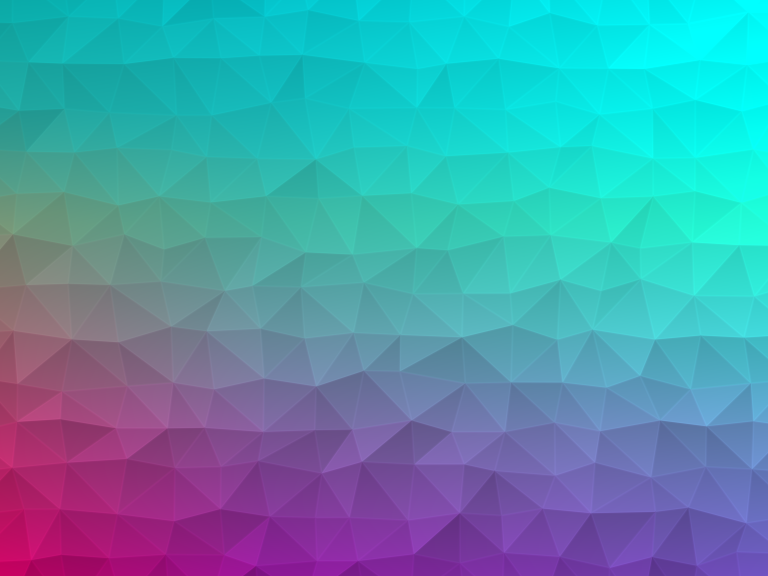
This background is drawn by a Shadertoy shader. Its source:

```glsl
const vec2 CELL = vec2(0.084, 0.0785);      // facet grid pitch, in canvas heights
const vec2 GRID_OFFSET = vec2(0.036, 0.028);
const vec2 JITTER = vec2(0.44, 0.36);       // vertex scatter, in cells
const float ROW_WAVE = 0.22;
const float RELIEF = 0.42;
const float FACET_CONTRAST = 0.34;
const float FACET_FADE = 0.15;              // brightening towards each lower side
const float FLATNESS = 0.55;                // share of one flat colour per facet
const float EDGE_WIDTH = 0.003;
const float EDGE_GLOW = 0.05;
const vec3 LIGHT_DIR = vec3(-0.45, 0.65, 0.62);

// Heights of the colour rows, and the place of their inner column
const float LOW = 0.25, MIDDLE = 0.42, HIGH = 0.62, UPPER = 0.80;
const float KNOT = 0.35;

// Colour rows: left, inner, right
const mat3 BOTTOM_ROW = mat3(0.75, 0.00, 0.36,  0.54, 0.08, 0.57,  0.40, 0.30, 0.70);
const mat3 LOW_ROW    = mat3(0.69, 0.19, 0.41,  0.49, 0.34, 0.60,  0.39, 0.56, 0.76);
const mat3 MIDDLE_ROW = mat3(0.60, 0.39, 0.43,  0.41, 0.56, 0.62,  0.25, 0.80, 0.82);
const mat3 HIGH_ROW   = mat3(0.46, 0.58, 0.46,  0.26, 0.69, 0.62,  0.12, 1.00, 0.85);
const mat3 UPPER_ROW  = mat3(0.14, 0.63, 0.60,  0.09, 0.72, 0.72,  0.00, 1.00, 0.97);
const mat3 TOP_ROW    = mat3(0.04, 0.68, 0.67,  0.02, 0.74, 0.77,  0.00, 1.00, 1.00);

vec2 hash2(vec2 p) {
    vec3 q = fract(p.xyx * vec3(0.1031, 0.1030, 0.0973));
    q += dot(q, q.yzx + 33.33);
    return fract((q.xx + q.yz) * q.zy);
}

float gradientNoise(vec2 p) {
    vec2 i = floor(p), f = fract(p);
    vec2 u = f * f * f * (f * (f * 6.0 - 15.0) + 10.0);
    vec2 e = vec2(0.0, 1.0);
    float a = dot(hash2(i) * 2.0 - 1.0, f);
    float b = dot(hash2(i + e.yx) * 2.0 - 1.0, f - e.yx);
    float c = dot(hash2(i + e.xy) * 2.0 - 1.0, f - e.xy);
    float d = dot(hash2(i + e.yy) * 2.0 - 1.0, f - e.yy);
    return mix(mix(a, b, u.x), mix(c, d, u.x), u.y);
}

float ramp(float a, float b, float x) {
    return clamp((x - a) / (b - a), 0.0, 1.0);
}

vec3 rowColour(mat3 row, float x) {
    return mix(mix(row[0], row[1], ramp(0.0, KNOT, x)), row[2], ramp(KNOT, 1.0, x));
}

vec3 backdrop(vec2 p, float aspect) {
    float x = p.x / aspect;
    vec3 c = mix(rowColour(BOTTOM_ROW, x), rowColour(LOW_ROW, x), ramp(0.0, LOW, p.y));
    c = mix(c, rowColour(MIDDLE_ROW, x), ramp(LOW, MIDDLE, p.y));
    c = mix(c, rowColour(HIGH_ROW, x), ramp(MIDDLE, HIGH, p.y));
    c = mix(c, rowColour(UPPER_ROW, x), ramp(HIGH, UPPER, p.y));
    return mix(c, rowColour(TOP_ROW, x), ramp(UPPER, 1.0, p.y));
}

// Scattered grid vertex, with its relief height in z
vec3 meshVertex(vec2 id) {
    vec2 shift = (hash2(id + 40.0) - 0.5) * JITTER;
    shift.y += ROW_WAVE * gradientNoise(id * vec2(0.23, 0.37) + 20.0);
    float height = (hash2(id + 90.0).x - 0.5) * RELIEF;
    return vec3((id + shift) * CELL + GRID_OFFSET, height * CELL.y);
}

// Signed distance to an edge, positive on its left
float edgeDistance(vec2 p, vec2 a, vec2 b) {
    vec2 e = normalize(b - a);
    return dot(p - a, vec2(-e.y, e.x));
}

// Colour weighted by coverage; corners run counterclockwise
vec4 facet(vec2 p, vec3 a, vec3 b, vec3 c, float aspect, float soft) {
    float inside = min(edgeDistance(p, a.xy, b.xy),
                   min(edgeDistance(p, b.xy, c.xy), edgeDistance(p, c.xy, a.xy)));
    float coverage = smoothstep(-soft, soft, inside);
    if (coverage <= 0.0) return vec4(0.0);
    vec3 normal = normalize(cross(b - a, c - a));
    vec2 centre = (a.xy + b.xy + c.xy) / 3.0;
    vec3 colour = backdrop(mix(p, centre, FLATNESS), aspect);
    vec3 light = normalize(LIGHT_DIR);
    float shade = FACET_CONTRAST * (dot(normal, light) - light.z);
    shade += FACET_FADE * (centre.y - p.y) / CELL.y;
    shade += EDGE_GLOW * (1.0 - smoothstep(0.0, EDGE_WIDTH, inside));
    colour *= 1.0 + shade * mix(1.0, 0.5, ramp(LOW, HIGH, centre.y));
    return vec4(colour, 1.0) * coverage;
}

void mainImage(out vec4 fragColor, in vec2 fragCoord) {
    float aspect = iResolution.x / iResolution.y;
    vec2 p = fragCoord / iResolution.y;
    float soft = 0.7 / iResolution.y;
    vec2 home = floor((p - GRID_OFFSET) / CELL);
    vec4 total = vec4(0.0);

    // Split each nearby quad along its shorter diagonal
    for (int j = -1; j <= 1; j++)
    for (int i = -1; i <= 1; i++) {
        vec2 id = home + vec2(i, j);
        vec3 a = meshVertex(id), b = meshVertex(id + vec2(1, 0));
        vec3 c = meshVertex(id + vec2(1, 1)), d = meshVertex(id + vec2(0, 1));
        if (distance(a.xy, c.xy) < distance(b.xy, d.xy)) {
            total += facet(p, a, b, c, aspect, soft) + facet(p, a, c, d, aspect, soft);
        } else {
            total += facet(p, a, b, d, aspect, soft) + facet(p, b, c, d, aspect, soft);
        }
    }
    vec3 colour = total.a > 0.001 ? total.rgb / total.a : backdrop(p, aspect);
    fragColor = vec4(clamp(colour, 0.0, 1.0), 1.0);
}
```
